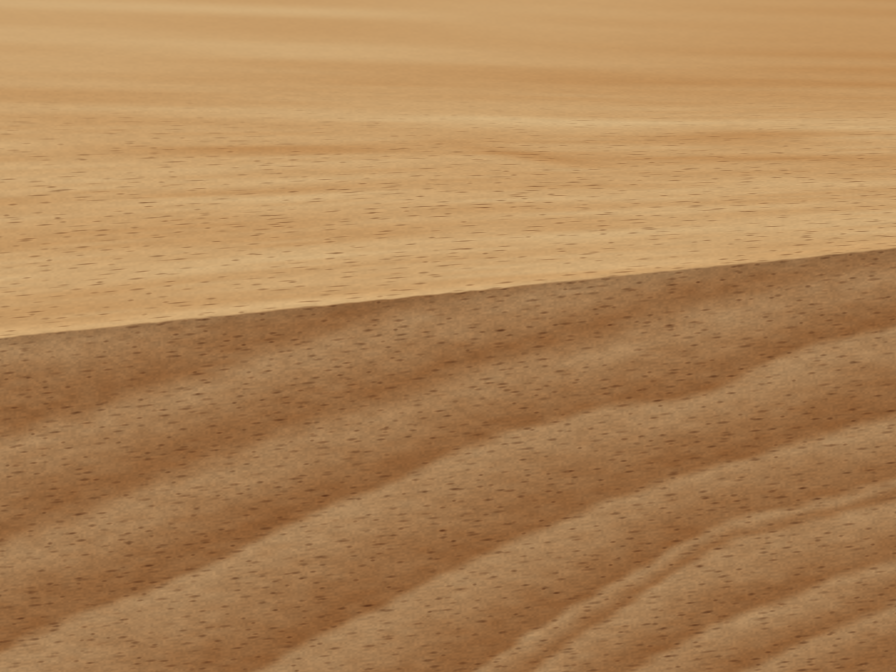
Write a WebGL 1 fragment shader that draws this texture.

```glsl
precision highp float;
uniform vec2 u_resolution;

#define TOP_LIGHT vec3(0.825, 0.685, 0.49)
#define TOP_DARK vec3(0.725, 0.53, 0.325)
#define FRONT_LIGHT vec3(0.66, 0.51, 0.35)
#define FRONT_DARK vec3(0.55, 0.37, 0.215)
#define PORE_TINT vec3(0.20, 0.25, 0.28)
#define EDGE_LEFT 0.503
#define EDGE_SLOPE 0.100
#define TOP_GRAIN 0.085
#define FRONT_GRAIN 0.17

float hash(vec2 p) {
  return fract(sin(dot(p, vec2(127.1, 311.7))) * 43758.5);
}

float noise(vec2 p) {
  vec2 i = floor(p), f = fract(p);
  f = f * f * (3.0 - 2.0 * f);
  return mix(mix(hash(i), hash(i + vec2(1.0, 0.0)), f.x),
             mix(hash(i + vec2(0.0, 1.0)), hash(i + vec2(1.0, 1.0)), f.x), f.y);
}

float bump(float x, float width) {
  return exp(-x * x / (width * width));
}

// Parabola through the depths at the left, middle and right of the canvas
float curve(float u, float left, float middle, float right) {
  float a = 2.0 * (left + right - 2.0 * middle);
  return left + u * (right - left - a + a * u);
}

// One growth ring: pale at its upper rim, darkening towards the next rim
void ring(float depth, float top, float bottom, float soft, inout float tone) {
  float t = clamp((depth - top) / max(bottom - top, 0.01), 0.0, 1.0);
  tone = mix(tone, smoothstep(0.0, 1.0, t), smoothstep(-soft, soft, depth - top));
}

// Short dark dashes, one jittered inside each cell of a staggered grid
float pores(vec2 p, vec2 cell, float density, float seed) {
  vec2 q = p / cell;
  float row = floor(q.y);
  q.x += 7.0 * hash(vec2(row, seed));
  vec2 id = vec2(floor(q.x), row);
  float h = hash(id + seed);
  float halfLength = mix(0.12, 0.32, hash(id + seed + 4.7));
  vec2 center = vec2(mix(0.34, 0.66, hash(id + seed + 9.3)), mix(0.35, 0.65, h));
  vec2 d = (fract(q) - center) / vec2(halfLength, 0.30);
  return (1.0 - smoothstep(0.1, 1.0, length(d))) * step(hash(id + seed + 2.1), density) * (0.35 + 0.65 * h);
}

vec3 topFace(vec2 p) {
  float focus = smoothstep(0.0, 0.28, p.y);
  float slope = mix(0.035, -0.075, smoothstep(0.06, 0.42, p.y));
  float s = p.y - slope * p.x + 0.008 * (noise(p * vec2(3.0, 7.0)) - 0.5);

  // Long streaks, sharper towards the near edge
  float streak = 0.40 * noise(vec2(p.x * 1.1, s * 34.0)) + 0.36 * noise(vec2(p.x * 2.3 + 5.0, s * 74.0));
  streak += 0.24 * mix(0.5, noise(vec2(p.x * 7.0, s * 170.0)), focus);
  float dark = 0.44 + 1.05 * (streak - 0.5);

  // Pale and amber bands, with the knotty swirl right of the middle
  dark -= 0.22 * bump(p.y - 0.155 - 0.03 * p.x, 0.011);
  dark += 0.28 * bump(p.y - 0.215 - 0.018 * p.x, 0.007) * smoothstep(0.05, 0.4, p.x);
  dark += 0.35 * bump(p.y - 0.20, 0.018) * bump(p.x - 1.10, 0.14);
  dark += 0.35 * bump(p.y - 0.225 - 0.15 * (p.x - 0.74), 0.008) * bump(p.x - 0.78, 0.12);
  dark -= 0.22 * bump(p.y - 0.245 - 0.12 * (p.x - 0.80), 0.009) * bump(p.x - 0.83, 0.14);

  // Broad light falling off towards the far right corner
  dark += 0.36 * smoothstep(0.45, 1.35, p.x) * (1.0 - smoothstep(0.0, 0.30, p.y));
  dark -= 0.12 * smoothstep(0.18, 0.42, p.y);
  vec3 color = mix(TOP_LIGHT, TOP_DARK, clamp(dark, -0.15, 1.25));

  vec2 along = vec2(p.x, s);
  float dashes = pores(along, vec2(0.075, 0.0065), 0.50, 1.0) + pores(along + 0.031, vec2(0.052, 0.0080), 0.45, 6.0);
  color *= 1.0 - 0.85 * PORE_TINT * dashes * smoothstep(0.10, 0.30, p.y);
  float fibre = 0.5 * noise(along * vec2(60.0, 290.0)) + 0.5 * noise(along * vec2(230.0, 370.0));
  return color * (1.0 + TOP_GRAIN * (0.25 + 0.75 * focus) * (fibre - 0.5));
}

vec3 frontFace(vec2 p) {
  float u = p.x * 0.75;
  vec2 along = vec2(p.x, p.y + 0.10 * p.x);
  float y = p.y + 0.014 * (noise(p * vec2(7.0, 9.0)) - 0.5) + 0.008 * (noise(along * vec2(32.0, 80.0)) - 0.5);
  float knee = bump(u - 0.79, 0.085);

  // Depth of each ring rim
  float r0 = curve(u, 0.50, 0.36, 0.25);
  float r1 = curve(u, 0.651, 0.45, 0.33);
  float r2 = curve(u, 0.807, 0.565, 0.39);
  float r3 = curve(u, 0.965, 0.68, 0.486) + 0.028 * knee + 0.02 * bump(u - 0.2, 0.12);
  float r4 = curve(u, 1.24, 0.85, 0.625);
  float r5 = curve(u, 1.60, 1.02, 0.72) - 0.018 * knee;
  float r6 = curve(u, 1.80, 1.09, 0.747) - 0.022 * knee;
  float r7 = curve(u, 2.00, 1.20, 0.833);
  float r8 = curve(u, 2.15, 1.33, 0.894);
  float r9 = curve(u, 2.30, 1.42, 0.965);

  float tone = 0.5;
  ring(y, r0, r1, 0.028, tone);
  ring(y, r1, r2, 0.024, tone);
  ring(y, r2, r3, 0.028, tone);
  ring(y, r3, r4, 0.010, tone);
  ring(y, r4, r5, 0.010, tone);
  ring(y, r5, r6, 0.008, tone);
  ring(y, r6, r7, 0.010, tone);
  ring(y, r7, r8, 0.011, tone);
  ring(y, r8, r9, 0.011, tone);
  tone = mix(0.5, tone, mix(0.72, 0.92, smoothstep(0.45, 0.75, p.y + 0.2 * u)));
  tone += 0.22 * (noise(along * vec2(10.0, 32.0) + 3.0) - 0.5) + 0.28 * (noise(along * vec2(38.0, 110.0)) - 0.5);
  vec3 color = mix(FRONT_LIGHT, FRONT_DARK, clamp(tone, -0.1, 1.15));

  // Pores and fibres lean gently up to the right
  float dashes = pores(along, vec2(0.050, 0.0100), 0.55, 13.0) + pores(along + 0.017, vec2(0.037, 0.0085), 0.45, 21.0);
  color *= 1.0 - PORE_TINT * dashes;
  float fibre = 0.45 * noise(along * vec2(110.0, 240.0)) + 0.55 * noise(along * vec2(270.0, 370.0));
  return color * (1.0 + FRONT_GRAIN * (fibre - 0.5));
}

void main() {
  vec2 p = gl_FragCoord.xy / u_resolution;
  p = vec2(p.x * 4.0 / 3.0, 1.0 - p.y);

  // Signed depth below the board's front edge
  float below = p.y - EDGE_LEFT + EDGE_SLOPE * p.x + 0.0014 * (noise(vec2(p.x * 60.0, 2.0)) - 0.5);
  vec3 top = topFace(p) * (1.0 + 0.03 * bump(below + 0.008, 0.007));
  vec3 front = frontFace(p) * (1.0 - 0.06 * bump(below - 0.003, 0.012));
  gl_FragColor = vec4(mix(top, front, smoothstep(-0.002, 0.002, below)), 1.0);
}
```
